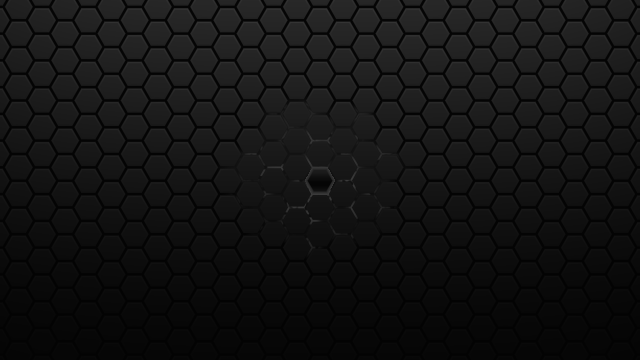
Give the GLSL for this background, as a WebGL 2 fragment shader.

```glsl
#version 300 es
precision highp float;
// Dark wall of bevelled hexagonal tiles under a soft light from above.
// A hexagonal lattice gives cell offsets and edge distances; gradient noise
// breaks up the pale seams that glow around one framed tile in the centre.
uniform vec2 u_resolution;
out vec4 fragColor;

const float TILE_PITCH = 0.0743;           // tile height in canvas heights
const vec2 LATTICE = vec2(1.7320508, 1.0); // repeat of flat-topped hexagons
const vec3 SEAM_DARK = vec3(0.012);
const vec3 SEAM_LIT = vec3(0.235);
const vec3 FRAME = vec3(0.21);

vec2 hashGradient(vec2 cell) {
    float n = fract(sin(dot(cell, vec2(127.1, 311.7))) * 43758.55);
    return vec2(cos(6.28318 * n), sin(6.28318 * n));
}

float gradientNoise(vec2 p) {
    vec2 i = floor(p), f = fract(p);
    vec2 u = f * f * (3.0 - 2.0 * f);
    vec2 e = vec2(1.0, 0.0);
    float a = dot(hashGradient(i), f);
    float b = dot(hashGradient(i + e.xy), f - e.xy);
    float c = dot(hashGradient(i + e.yx), f - e.yx);
    float d = dot(hashGradient(i + e.xx), f - e.xx);
    return mix(mix(a, b, u.x), mix(c, d, u.x), u.y);
}

// Offset from the centre of the nearest hexagon
vec2 hexOffset(vec2 p) {
    vec2 a = mod(p + 0.5 * LATTICE, LATTICE) - 0.5 * LATTICE;
    vec2 b = mod(p, LATTICE) - 0.5 * LATTICE;
    return dot(a, a) < dot(b, b) ? a : b;
}

// Distance inward from the hexagon border
float hexInset(vec2 offset) {
    vec2 q = abs(offset);
    return 0.5 - max(q.y, dot(q, vec2(0.8660254, 0.5)));
}

// Soft line centred at a given inset
float line(float inset, float at, float halfWidth, float blur) {
    return 1.0 - smoothstep(halfWidth - blur, halfWidth + blur, abs(inset - at));
}

vec3 wallColor(vec2 uv) {
    float rise = smoothstep(-0.05, 1.1, uv.y);
    float side = abs(2.0 * uv.x - 1.0);
    return vec3(mix(0.024, 0.155, rise) * (1.0 - 0.2 * pow(side, 3.0)));
}

// Gradient face with a glossy upper half, inside a bevelled grey frame
vec3 framedTile(vec2 offset, float inset, float blur) {
    float gloss = smoothstep(-0.06, 0.04, offset.y);
    float lower = 0.018 + 0.05 * smoothstep(-0.15, -0.42, offset.y);
    float upper = mix(0.04, 0.11, smoothstep(0.0, 0.4, offset.y));
    vec3 face = vec3(mix(lower, upper, gloss));
    vec3 frame = FRAME * mix(1.0, 0.65, smoothstep(0.0, 0.11, inset));
    return mix(frame, face, smoothstep(0.1 - blur, 0.1 + blur, inset));
}

void main() {
    vec2 uv = gl_FragCoord.xy / u_resolution;
    float aspect = u_resolution.x / u_resolution.y;
    vec2 p = (uv - vec2(0.5, 0.498)) * vec2(aspect, 1.0) / TILE_PITCH;
    float blur = 0.7 / (u_resolution.y * TILE_PITCH);

    vec2 offset = hexOffset(p);
    vec2 center = p - offset;
    float inset = hexInset(offset);
    float facing = offset.y / max(length(offset), 0.001);

    // Patch of pale seams, with a ragged outline
    float reach = length((p - vec2(-0.1, 0.1)) / vec2(3.35, 2.8));
    float ragged = reach + 0.35 * gradientNoise(p * 0.9 + 4.0);
    float patchMask = 1.0 - smoothstep(0.75, 1.1, ragged);

    // Tile face, lit along the upper bevel and shaded below
    vec3 wall = wallColor(uv);
    vec3 color = wall * (1.0 + 0.1 * offset.y);
    float bevel = line(inset, 0.085, 0.022, blur) * (1.0 - 0.8 * patchMask);
    color *= 1.0 + bevel * (0.12 + 0.2 * facing);

    // Dark seams, flush with the tiles inside the patch
    float seam = line(inset, 0.0, 0.047, blur);
    color = mix(color, SEAM_DARK, seam * mix(0.95, 0.3, patchMask));

    // Broken pale seams
    float broken = smoothstep(-0.22, 0.25, gradientNoise(p * 1.4 + 17.0));
    float chips = smoothstep(-0.35, 0.05, gradientNoise(p * 5.0));
    float strength = patchMask * mix(1.0, 0.5, smoothstep(0.2, 1.0, reach));
    float lit = line(inset, 0.0, 0.035, blur) * strength * broken * chips;
    color = mix(color, SEAM_LIT, lit);

    // Framed tile in the centre
    float isCenter = 1.0 - step(0.5, length(center));
    color = mix(color, framedTile(offset, inset, blur), isCenter);

    fragColor = vec4(color, 1.0);
}
```
